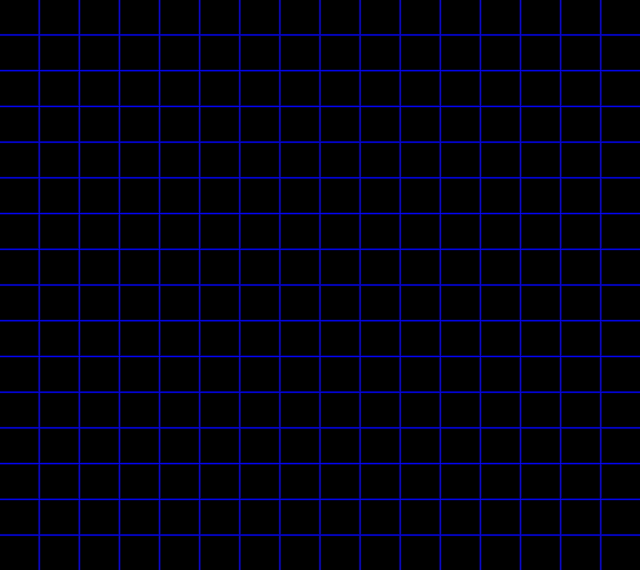
Reproduce this pattern procedurally as a WebGL 2 fragment shader.

```glsl
#version 300 es
precision highp float;
// A thin blue grid on black, sixteen cells across and sixteen down.
// Each set of lines is the distance to the nearest grid index, counted
// from the canvas centre, passed through a soft bell-shaped profile.

uniform vec2 u_resolution;
out vec4 fragColor;

// Soft line: 1 on the axis, falling off smoothly with the given spread.
vec2 softLine(vec2 distanceToLine, vec2 spread) {
    vec2 t = distanceToLine / spread;
    return exp(-0.5 * t * t);
}

void main() {
    // Position as a fraction of the canvas, measured from its centre.
    vec2 position = gl_FragCoord.xy / u_resolution - 0.5;

    // Nearest of the fifteen inner lines on each axis; the border stays open.
    vec2 pitch = vec2(0.06267);
    vec2 nearestIndex = clamp(floor(position / pitch + 0.5), -7.0, 7.0);
    vec2 distanceToLine = abs(position - nearestIndex * pitch);

    // Spread never drops below half a pixel, so lines survive small sizes.
    vec2 spread = max(vec2(0.00107, 0.00108), 0.48 / u_resolution);
    vec2 line = softLine(distanceToLine, spread);

    // Upright lines are a little dimmer and softer than level ones.
    vec3 uprightBlue = vec3(0.045, 0.035, 0.80) * line.x;
    vec3 levelBlue = vec3(0.01, 0.015, 0.96) * line.y;

    fragColor = vec4(max(uprightBlue, levelBlue), 1.0);
}
```
